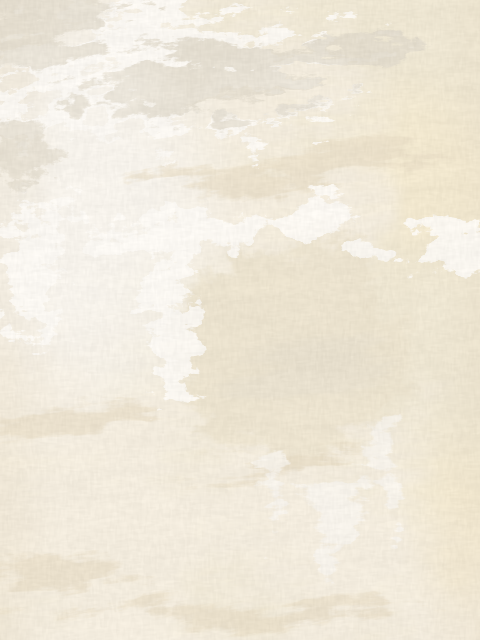
Give the GLSL for this texture, as a WebGL 1 fragment shader.

```glsl
precision highp float;
// Weathered plaster: cream and sand washes under stone-grey scrapes, tan brush
// drags and flaking chalk. Soft ellipses and wedges get ragged edges from
// layered cellular noise, bent by sines; a fine woven grain lies on top.

uniform vec2 u_resolution;

const vec3 CREAM = vec3(0.953, 0.925, 0.870);
const vec3 SAND  = vec3(0.930, 0.900, 0.822);
const vec3 CHALK = vec3(0.968, 0.957, 0.938);
const vec3 TAN   = vec3(0.895, 0.850, 0.760);
const vec3 STONE = vec3(0.875, 0.848, 0.790);
const vec3 HONEY = vec3(0.955, 0.910, 0.800);

const float BRUSH_TILT = 0.09;   // slope of the brush lines, radians
const float EDGE_WANDER = 0.05;  // how far outlines drift
const float FLAKE_BITE = 0.95;   // raggedness of chipped edges
const float GRAIN = 0.022;       // strength of the woven grain

vec3 hash3(vec2 c) {
  vec3 h = vec3(dot(c, vec2(127.1, 311.7)), dot(c, vec2(269.5, 183.3)),
                dot(c, vec2(419.2, 371.9)));
  return fract(sin(h) * 43758.55);
}

// Cellular noise: random cell values blended by distance to jittered points.
float cells(vec2 p) {
  vec2 base = floor(p), f = p - base;
  float sum = 0.0, total = 0.0;
  for (int j = -1; j <= 1; j++) {
    for (int i = -1; i <= 1; i++) {
      vec2 o = vec2(float(i), float(j));
      vec3 h = hash3(base + o);
      vec2 d = o + h.xy - f;
      float w = exp(-5.0 * dot(d, d));
      sum += w * h.z;
      total += w;
    }
  }
  return 2.0 * sum / total - 1.0;
}

float layered(vec2 p) {
  float sum = 0.0, amp = 0.52;
  for (int i = 0; i < 5; i++) {
    sum += amp * cells(p);
    p = mat2(1.6, 1.2, -1.2, 1.6) * p + 7.3;
    amp *= 0.55;
  }
  return sum;
}

vec2 turn(vec2 p, float a) {
  float c = cos(a), s = sin(a);
  return vec2(c * p.x + s * p.y, c * p.y - s * p.x);
}

// Ellipse field: 1 at the centre, 0 on the outline, negative outside.
float daub(vec2 p, vec2 centre, vec2 radius, float angle) {
  return 1.0 - length(turn(p - centre, angle) / radius);
}

// Three hanging wedges, tips down, widest in the middle.
float wedges(vec2 p) {
  float field = -1.0;
  for (int i = 0; i < 3; i++) {
    float n = float(i), mid = 1.0 - abs(n - 1.0);
    float tip = 0.17 - 0.09 * mid + 0.03 * n;
    float rise = (p.y - tip) / 0.22;
    float side = (0.035 + 0.055 * mid) * rise - abs(p.x - 0.54 - 0.125 * n);
    field = max(field, min(side * 14.0, (1.0 - rise) * 3.0));
  }
  return field;
}

void main() {
  vec2 p = gl_FragCoord.xy / u_resolution * vec2(1.0, 4.0 / 3.0);

  // Noise at three scales: clouds, brush lines, flakes.
  float cloud = layered(p * 3.5 + 2.0);
  vec2 along = turn(p, BRUSH_TILT + 0.06 * sin(p.y * 7.0 + p.x * 2.0));
  float streak = layered(along * vec2(5.0, 42.0));
  float flake = layered(along * vec2(20.0, 32.0) + 11.0);
  vec2 q = p + EDGE_WANDER * vec2(cloud + 0.3 * sin(p.y * 19.0),
                                  0.5 * cloud + 0.2 * sin(p.x * 13.0 + 1.0));
  float ragged = FLAKE_BITE * flake + 0.45 * streak;

  // Broad washes: pale on the left, honey on the right.
  float wash = cloud * 0.9 + streak * 0.25 + (p.x - 0.5) * 0.7;
  vec3 col = mix(CREAM, SAND, smoothstep(-0.4, 0.45, wash));
  float pale = daub(q, vec2(0.12, 0.93), vec2(0.42, 0.55), 0.0);
  col = mix(col, CHALK, 0.75 * smoothstep(-0.1, 0.6, pale + 0.3 * cloud));
  float honey = max(daub(q, vec2(0.97, 0.22), vec2(0.22, 0.3), 0.0),
                    daub(q, vec2(0.9, 0.98), vec2(0.25, 0.25), 0.0));
  col = mix(col, HONEY, 0.6 * smoothstep(0.0, 0.8, honey + 0.2 * cloud));
  float rim = smoothstep(0.12, 0.0, min(p.x, 1.0 - p.x) + 0.05 * cloud);
  col = mix(col, TAN, 0.25 * rim);

  // Large sand patch in the middle, with a darker brushed heart.
  float patchField = daub(q, vec2(0.61, 0.60), vec2(0.27, 0.25), 0.1);
  col = mix(col, mix(SAND, TAN, 0.35),
            0.85 * smoothstep(-0.02, 0.16, patchField + 0.22 * ragged));
  float heart = daub(q, vec2(0.63, 0.57), vec2(0.22, 0.1), 0.05);
  col = mix(col, STONE, 0.4 * smoothstep(0.0, 0.6, heart + 0.7 * streak));

  // Tan brush drags.
  float drag = daub(q, vec2(0.56, 0.35), vec2(0.19, 0.024), 0.15);
  drag = max(drag, daub(q, vec2(0.14, 0.14), vec2(0.16, 0.04), -0.15));
  drag = max(drag, daub(q, vec2(0.16, 0.46), vec2(0.22, 0.04), -0.03));
  drag = max(drag, daub(q, vec2(0.70, 0.99), vec2(0.24, 0.035), 0.16));
  drag = max(drag, daub(q, vec2(0.50, 0.95), vec2(0.24, 0.04), 0.06));
  drag = max(drag, daub(q, vec2(0.55, 0.05), vec2(0.40, 0.035), -0.03));
  float dragCover = smoothstep(0.0, 0.55, drag + 0.8 * streak + 0.5 * flake);
  col = mix(col, TAN, 0.65 * dragCover);

  // Chalk: wedges, flaking chips, and halos round the upper scrapes.
  col = mix(col, CHALK, 0.7 * smoothstep(0.0, 0.2, wedges(q) + 0.6 * ragged));
  float chip = daub(q, vec2(0.36, 0.84), vec2(0.19, 0.045), 0.14);
  chip = max(chip, daub(q, vec2(0.97, 0.84), vec2(0.11, 0.06), 0.0));
  chip = max(chip, daub(q, vec2(0.80, 0.80), vec2(0.11, 0.014), -0.03));
  chip = max(chip, daub(q, vec2(0.63, 0.87), vec2(0.07, 0.05), 0.3));
  chip = max(chip, daub(q, vec2(0.37, 0.66), vec2(0.06, 0.19), -0.1) - 0.1);
  chip = max(chip, daub(q, vec2(0.06, 0.80), vec2(0.08, 0.17), 0.0) - 0.1);
  chip = max(chip, daub(q, vec2(0.30, 1.19), vec2(0.42, 0.15), 0.1) - 0.05);
  col = mix(col, CHALK + 0.012, 0.9 * smoothstep(0.05, 0.2, chip + ragged));

  // Stone-grey scrapes across the top.
  float scrape = daub(q, vec2(0.04, 1.29), vec2(0.19, 0.11), 0.2);
  scrape = max(scrape, daub(q, vec2(0.40, 1.15), vec2(0.29, 0.07), 0.05));
  scrape = max(scrape, daub(q, vec2(0.50, 1.22), vec2(0.24, 0.04), 0.0) - 0.1);
  scrape = max(scrape, daub(q, vec2(0.75, 1.225), vec2(0.13, 0.045), 0.0));
  scrape = max(scrape, daub(q, vec2(0.03, 1.01), vec2(0.09, 0.08), 0.4) - 0.1);
  float scrapeCover = smoothstep(0.03, 0.28, scrape + 0.9 * ragged);
  col = mix(col, STONE, scrapeCover * (0.8 + 0.3 * cloud));

  // Brush shading and woven grain.
  float weave = cells(p * vec2(70.0, 260.0)) + cells(p * vec2(260.0, 70.0));
  col += 0.014 * streak + GRAIN * 0.5 * weave;
  gl_FragColor = vec4(clamp(col, 0.0, 1.0), 1.0);
}
```
